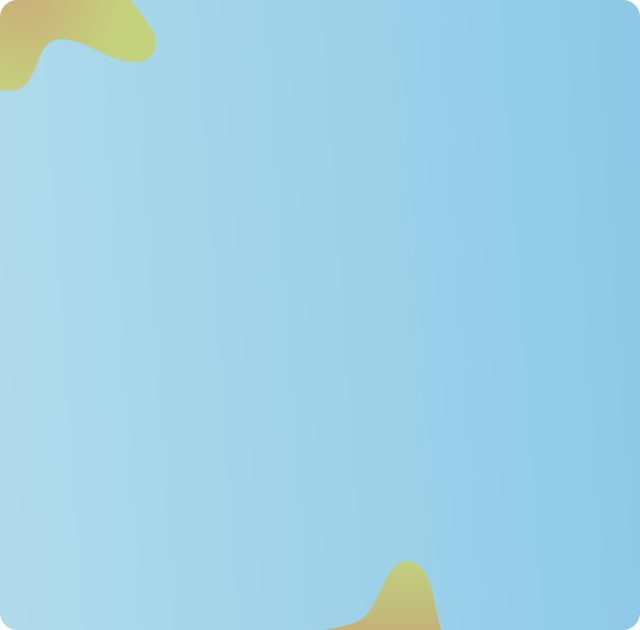
Reproduce this background procedurally as a WebGL 1 fragment shader.

```glsl
precision highp float;

uniform vec2 u_resolution;

// Sky ramp, left to right
const vec3 SKY_EDGE = vec3(0.695, 0.853, 0.925);
const vec3 SKY_PALE = vec3(0.663, 0.847, 0.918);
const vec3 SKY_SOFT = vec3(0.639, 0.831, 0.914);
const vec3 SKY_TEAL = vec3(0.606, 0.816, 0.906);
const vec3 SKY_BLUE = vec3(0.596, 0.812, 0.918);
const vec3 SKY_DEEP = vec3(0.576, 0.800, 0.906);
const vec3 SKY_END = vec3(0.553, 0.784, 0.902);
const float SKY_TILT = 0.07;

// Blob fills
const vec3 TAN = vec3(0.795, 0.680, 0.470);
const vec3 LIME = vec3(0.770, 0.825, 0.490);
const vec3 OCHRE = vec3(0.765, 0.700, 0.470);
const vec3 OLIVE_LIME = vec3(0.755, 0.815, 0.500);
const vec2 TAN_CENTER = vec2(0.035, -0.01);
const float TAN_REACH = 0.165;
const float PEAK_HEIGHT = 0.1074;

// Card frame
const vec3 PAPER = vec3(1.0);
const float CORNER_RADIUS = 0.027;

const int CURVE_STEPS = 16;

// Outline state: x is the nearest distance, y flips sign at each crossing
const vec2 OUTLINE_START = vec2(1e3, 1.0);

vec2 cubic(vec2 a, vec2 b, vec2 c, vec2 d, float t) {
  float s = 1.0 - t;
  return s * s * (s * a + 3.0 * t * b) + t * t * (3.0 * s * c + t * d);
}

// Adds one cubic edge; crossings are counted along a ray to the right
void addCurve(inout vec2 outline, vec2 p, vec2 a, vec2 b, vec2 c, vec2 d) {
  vec2 from = a;
  for (int i = 1; i <= CURVE_STEPS; i++) {
    vec2 to = cubic(a, b, c, d, float(i) / float(CURVE_STEPS));
    vec2 edge = to - from;
    vec2 rel = p - from;
    float along = clamp(dot(rel, edge) / dot(edge, edge), 0.0, 1.0);
    outline.x = min(outline.x, length(rel - edge * along));
    if ((from.y > p.y) != (to.y > p.y) && rel.x < edge.x * rel.y / edge.y) {
      outline.y = -outline.y;
    }
    from = to;
  }
}

// Two-lobed blob, y measured down from the top edge
float cornerBlob(vec2 p) {
  vec2 o = OUTLINE_START;
  vec2 tip = vec2(0.2435, 0.0651);
  vec2 lobe = vec2(0.2096, 0.0973);
  vec2 notch = vec2(0.0951, 0.0612);
  vec2 foot = vec2(0.0156, 0.1422);
  addCurve(o, p, vec2(0.2005, -0.005), vec2(0.2266, 0.0326), vec2(0.2435, 0.0495), tip);
  addCurve(o, p, tip, vec2(0.2435, 0.0846), vec2(0.2318, 0.0973), lobe);
  addCurve(o, p, lobe, vec2(0.1693, 0.0973), vec2(0.1341, 0.0612), notch);
  addCurve(o, p, notch, vec2(0.0495, 0.0612), vec2(0.0651, 0.1422), foot);
  addCurve(o, p, foot, vec2(0.0052, 0.1422), vec2(-0.0078, 0.1406), vec2(-0.013, 0.139));
  return o.x * o.y;
}

// Rounded peak rising from the bottom edge
float peakBlob(vec2 p) {
  vec2 o = OUTLINE_START;
  vec2 peak = vec2(0.6354, PEAK_HEIGHT);
  vec2 bend = vec2(0.5651, 0.0169);
  addCurve(o, p, vec2(0.6914, -0.0052), vec2(0.6771, 0.026), vec2(0.6797, PEAK_HEIGHT), peak);
  addCurve(o, p, peak, vec2(0.6016, PEAK_HEIGHT), vec2(0.5951, 0.0391), bend);
  addCurve(o, p, bend, vec2(0.5469, 0.0052), vec2(0.5143, 0.0026), vec2(0.4922, -0.0026));
  return o.x * o.y;
}

float ramp(float a, float b, float t) {
  return clamp((t - a) / (b - a), 0.0, 1.0);
}

vec3 skyColor(float t) {
  vec3 color = mix(SKY_EDGE, SKY_PALE, ramp(0.0, 0.2, t));
  color = mix(color, SKY_SOFT, ramp(0.2, 0.4, t));
  color = mix(color, SKY_TEAL, ramp(0.4, 0.675, t));
  color = mix(color, SKY_BLUE, ramp(0.675, 0.705, t));
  color = mix(color, SKY_DEEP, ramp(0.705, 0.88, t));
  return mix(color, SKY_END, ramp(0.88, 1.07, t));
}

float coverage(float dist, float pixel) {
  return clamp(0.5 - dist / pixel, 0.0, 1.0);
}

void main() {
  // Canvas width is one unit
  float pixel = 1.0 / u_resolution.x;
  vec2 p = gl_FragCoord.xy * pixel;
  vec2 size = u_resolution * pixel;
  vec2 fromTop = vec2(p.x, size.y - p.y);

  vec3 color = skyColor(p.x + SKY_TILT * p.y);

  // Blobs with their gradients
  vec3 cornerFill = mix(TAN, LIME, ramp(0.0, TAN_REACH, distance(fromTop, TAN_CENTER)));
  color = mix(color, cornerFill, coverage(cornerBlob(fromTop), pixel));
  vec3 peakFill = mix(OCHRE, OLIVE_LIME, ramp(0.0, PEAK_HEIGHT, p.y));
  color = mix(color, peakFill, coverage(peakBlob(p), pixel));

  // Rounded card corners
  vec2 q = abs(p - 0.5 * size) - 0.5 * size + CORNER_RADIUS;
  float card = length(max(q, 0.0)) - CORNER_RADIUS;
  color = mix(PAPER, color, coverage(card, pixel));

  gl_FragColor = vec4(color, 1.0);
}
```
